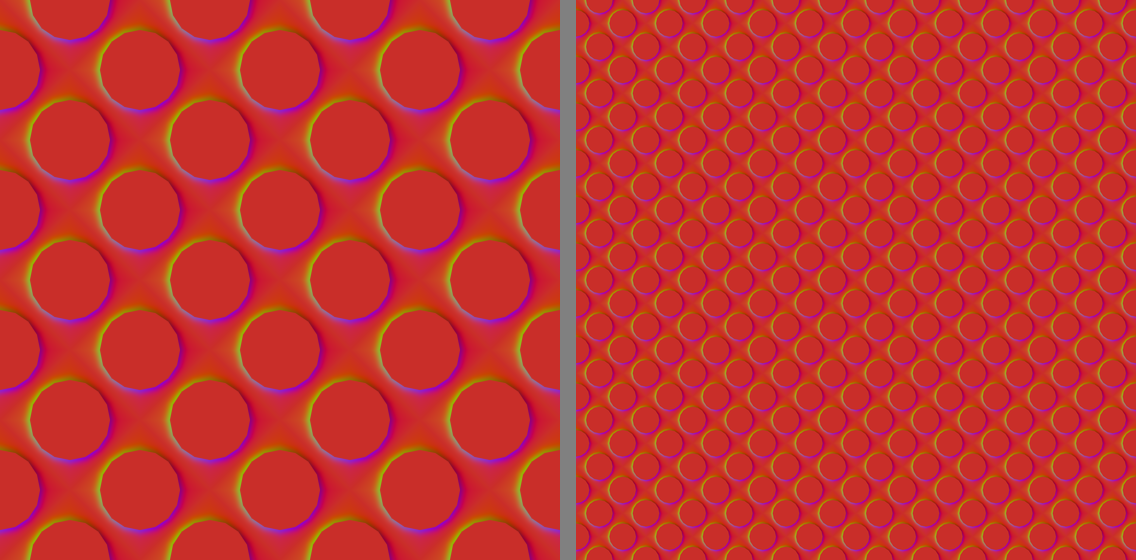
Left: one tile. Right: repeated 3 by 3.
A WebGL 1 fragment shader for this texture map:

```glsl
precision highp float;
// Red perforated sheet: staggered 16-sided holes with iridescent bevelled rims.

uniform vec2 u_resolution;

const float PI = 3.14159265;
const float REPEATS = 4.0;
const float HOLE_RADIUS = 0.286;
const float HOLE_SIDES = 16.0;
const float RIM_WIDTH = 0.042;
const vec3 BASE_RED = vec3(0.79, 0.18, 0.16);

// Offset from the nearest point of a unit grid
vec2 gridOffset(vec2 p, vec2 origin) {
  return fract(p - origin + 0.5) - 0.5;
}

float diamondLength(vec2 v) {
  return abs(v.x) + abs(v.y);
}

// Offset from the nearest hole; two staggered holes share each repeat
vec2 nearestHole(vec2 p) {
  vec2 a = gridOffset(p, vec2(0.0, 0.5));
  vec2 b = gridOffset(p, vec2(0.5, 0.0));
  return diamondLength(a) < diamondLength(b) ? a : b;
}

// Distance to the sides of a regular polygon with a corner on the x axis
float polygonDistance(vec2 v, float radius, float sides) {
  float sector = 2.0 * PI / sides;
  float angle = mod(atan(v.y, v.x), sector) - 0.5 * sector;
  return length(v) * cos(angle) - radius * cos(0.5 * sector);
}

// Rounded shoulder at the rim, then a gentle fall to zero between holes
float rimSlope(vec2 v, float rimDistance) {
  float r = length(v);
  float border = 0.5 * r / diamondLength(v);
  float gentle = clamp((border - r) / (border - HOLE_RADIUS), 0.0, 1.0);
  float d = max(rimDistance, 0.0) / RIM_WIDTH;
  return gentle * mix(0.32, 1.0, exp(-d * d));
}

// Each channel responds to the direction and steepness of the slope
vec3 slopeColor(vec2 direction, float slope) {
  float green = dot(direction, vec2(-0.94, 0.34));
  float blue = dot(direction, vec2(0.30, -0.95));
  vec3 tint = slope * vec3(0.09, 0.47 * green, 0.50 * blue);
  vec3 bend = slope * slope * vec3(-0.33, 0.12, 0.18);
  return clamp(BASE_RED + tint + bend, 0.0, 1.0);
}

void main() {
  vec2 p = gl_FragCoord.xy / u_resolution * REPEATS;
  float pixel = REPEATS / min(u_resolution.x, u_resolution.y);

  vec2 v = nearestHole(p) + 0.00001;
  float rimDistance = polygonDistance(v, HOLE_RADIUS, HOLE_SIDES);
  vec3 web = slopeColor(normalize(v), rimSlope(v, rimDistance));

  // Flat hole floor with a smoothed polygon edge
  float outside = smoothstep(-0.75 * pixel, 0.75 * pixel, rimDistance);
  gl_FragColor = vec4(mix(BASE_RED, web, outside), 1.0);
}
```
